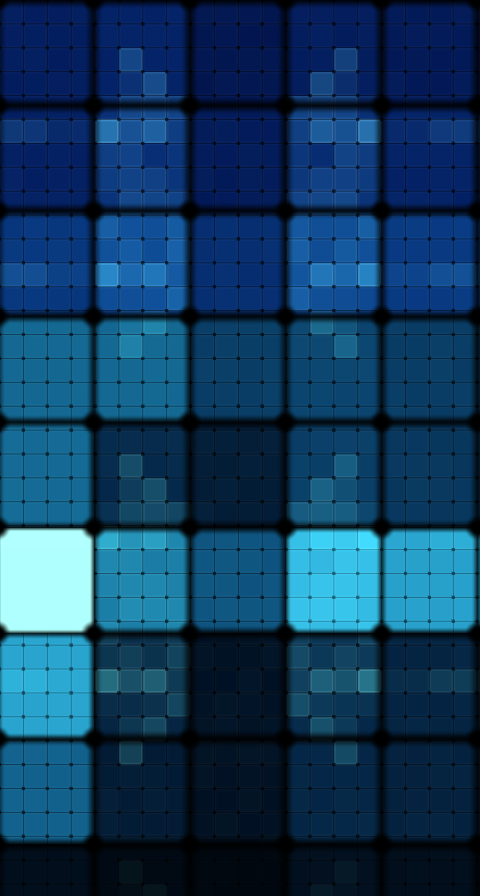
Give the GLSL for this background, as a WebGL 2 fragment shader.

```glsl
#version 300 es
precision highp float;
// Glowing blue tiles behind a blurred dark lattice, overlaid with a fine dotted grid.
uniform vec2 u_resolution;
out vec4 fragColor;

float hash(vec2 p) {
  p = fract(p * vec2(0.1031, 0.1137));
  p += dot(p, p.yx + 33.3);
  return fract((p.x + p.y) * p.x * 7.0);
}

// Light level of a large tile: row strength, column balance and a glow at the left.
float tileLevel(vec2 tile) {
  float rowLight[9] = float[](0.105, 0.135, 0.23, 0.24, 0.22, 0.63, 0.145, 0.135, 0.055);
  float leftGlow[9] = float[](0.02, 0.0, 0.0, 0.18, 0.2, 0.38, 0.5, 0.25, 0.0);
  float upper[5] = float[](0.95, 1.15, 0.8, 1.1, 1.0);
  float lower[5] = float[](1.0, 0.68, 0.53, 1.13, 1.0);
  int column = int(tile.x), row = int(tile.y);
  float balance = row < 4 ? upper[column] : lower[column];
  float spread = row < 4 ? 0.3 : 2.5;
  return rowLight[row] * balance + leftGlow[row] * exp(-spread * tile.x * tile.x);
}

// Navy at the top, teal lower down, near white at full level.
vec3 tileColor(float level, float row) {
  float blue = 1.1 * (1.0 - exp(-2.2 * level));
  float teal = smoothstep(1.5, 3.0, row);
  blue *= mix(1.0, mix(0.88, 1.02, smoothstep(0.4, 0.8, level)), teal);
  blue += 0.12 * (1.0 - teal);
  float red = 0.1 * level + 0.22 * level * level + 0.33 * pow(level, 10.0);
  return vec3(red, level, blue);
}

// Lit small squares, mirrored across the middle and repeated every 17 rows.
float accent(vec2 cell) {
  float column = min(cell.x, 19.0 - cell.x);
  float row = mod(cell.y, 17.0);
  float away = abs(row - 8.0);
  float inBlock = step(4.0, column) * step(column, 7.0) * step(away, 4.5);
  float light = inBlock * (0.03 + 0.13 * hash(vec2(column, row) + 3.7));
  if (away == 3.0 && column < 8.0) {
    light = column == 4.0 ? 0.33 : column == 6.0 ? 0.25 : column == 5.0 ? 0.19 : 0.1;
    if (column > 1.0 && column < 4.0) light = 0.04;
  }
  if (away == 6.0 && column == 5.0) light = 0.15;
  if (away == 5.0 && column == 6.0) light = 0.17;
  if (away == 5.0 && column == 5.0) light = 0.07;
  return light + 0.02 * (hash(cell + 11.3) - 0.5);
}

void main() {
  vec2 uv = gl_FragCoord.xy / u_resolution;
  uv.y = 1.0 - uv.y;

  // Large tiles and small squares
  vec2 tilePos = (uv + vec2(0.005, 0.0)) * vec2(5.0, 8.49);
  vec2 tile = clamp(floor(tilePos), vec2(0.0), vec2(4.0, 8.0));
  vec2 cellPos = uv * vec2(20.1, 37.5) + vec2(0.02, 0.0);
  vec2 cell = floor(cellPos);
  float level = tileLevel(tile);
  vec3 color = tileColor(level, tile.y);
  float dim = tile.y > 7.5 ? 0.25 : 1.0;
  float lit = accent(cell) * dim * (1.0 - 0.8 * min(level, 1.0));
  color += lit * vec3(0.45, 1.0, 0.85);

  // Fine grid: pale inner edge, thin dark line, square dot at each crossing
  vec2 toLine = abs(cellPos - round(cellPos));
  vec2 pixel = fwidth(cellPos);
  float nearest = min(toLine.x, toLine.y);
  float fade = 1.0 - pow(min(level, 1.0), 3.0);
  float edge = 1.0 - smoothstep(0.06, 0.06 + pixel.x, nearest);
  color += edge * fade * dim * (0.015 + 0.25 * max(lit, 0.0));
  vec2 line = 1.0 - smoothstep(vec2(0.02) - 0.5 * pixel, vec2(0.02) + 0.5 * pixel, toLine);
  color *= 1.0 - 0.42 * fade * max(line.x, line.y);
  float dotSide = max(toLine.x, toLine.y);
  float gridDot = 1.0 - smoothstep(0.07 - 0.5 * pixel.x, 0.07 + 0.5 * pixel.x, dotSide);
  color *= 1.0 - 0.6 * fade * gridDot;

  // Blurred lattice, narrower around bright tiles, with round black nodes
  vec2 toLattice = abs(tilePos - round(tilePos)) * vec2(4.02, 4.42);
  float reach = mix(0.42, 0.18, clamp(level, 0.0, 1.0));
  vec2 bars = smoothstep(vec2(-0.06), vec2(reach), toLattice);
  bars = mix(vec2(0.2, 0.08), vec2(1.0), bars);
  color *= bars.x * bars.y;
  color *= smoothstep(0.18, 0.58, length(toLattice));

  fragColor = vec4(clamp(color, 0.0, 1.0), 1.0);
}
```
